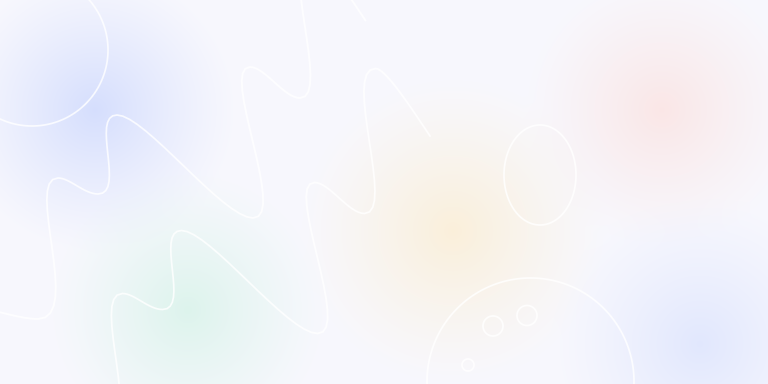
Give the GLSL for this background, as a Shadertoy shader.

```glsl
// Pale backdrop with five soft radial glows, crossed by thin white outlines:
// a wavy ribbon line drawn twice, several circles and one ellipse.
// Layout uses a grid 384 units high (768 wide at 2:1), origin at lower left.

const float GRID_HEIGHT = 384.0;
const float LINE_HALF_WIDTH = 0.85;
const float LINE_OPACITY = 0.8;

const vec3 PAPER  = vec3(0.970, 0.970, 0.992);
const vec3 BLUE   = vec3(0.835, 0.870, 0.992);
const vec3 ROSE   = vec3(0.980, 0.902, 0.902);
const vec3 AMBER  = vec3(0.980, 0.937, 0.855);
const vec3 MINT   = vec3(0.865, 0.953, 0.925);
const vec3 INDIGO = vec3(0.882, 0.906, 0.994);

// Turning points of the wave: position, incoming handle, outgoing handle.
// Every handle is horizontal, so each knot is a crest or a trough.
const int KNOTS = 10;
const vec4 WAVE[KNOTS] = vec4[KNOTS](
    vec4(-40.0,  79.0,  0.0, 22.0),
    vec4( 38.0,  65.0, 22.0, 45.0),
    vec4( 58.0, 206.0, 34.0, 12.0),
    vec4( 98.0, 190.0, 14.0, 28.0),
    vec4(117.0, 269.0, 27.0, 28.0),
    vec4(253.0, 166.0, 30.0, 35.0),
    vec4(250.0, 317.0, 31.0, 15.0),
    vec4(300.0, 286.0, 16.0, 32.0),
    vec4(311.0, 431.0, 34.0, 19.0),
    vec4(420.0, 296.0, 19.0,  0.0));
const int STEPS = 16;

// Blend a radial glow over the base colour.
vec3 addGlow(vec3 base, vec2 p, vec2 center, float radius, vec3 tint) {
    float strength = clamp(1.0 - distance(p, center) / radius, 0.0, 1.0);
    return mix(base, tint, pow(strength, 1.2));
}

float circleLine(vec2 p, vec2 center, float radius) {
    return abs(distance(p, center) - radius);
}

// First-order distance to an ellipse outline.
float ellipseLine(vec2 p, vec2 center, vec2 radii) {
    vec2 q = p - center;
    float level = length(q / radii);
    float slope = length(q / (radii * radii));
    return abs(level - 1.0) * (level + 1e-4) / (slope + 1e-6);
}

float segmentDistance(vec2 p, vec2 a, vec2 b) {
    vec2 ab = b - a;
    float h = clamp(dot(p - a, ab) / dot(ab, ab), 0.0, 1.0);
    return length(p - a - ab * h);
}

// Cubic Bezier between two knots with horizontal handles.
vec2 wavePoint(vec4 a, vec4 b, float t) {
    float s = 1.0 - t;
    float x = s * s * s * a.x + 3.0 * s * s * t * (a.x + a.w)
            + 3.0 * s * t * t * (b.x - b.z) + t * t * t * b.x;
    return vec2(x, mix(a.y, b.y, t * t * (3.0 - 2.0 * t)));
}

// Distance to the whole wave; the last span stops halfway down.
float waveLine(vec2 p) {
    float d = 1e5;
    for (int k = 0; k < KNOTS - 1; k++) {
        float tEnd = k == KNOTS - 2 ? 0.5 : 1.0;
        vec2 from = WAVE[k].xy;
        for (int i = 1; i <= STEPS; i++) {
            float t = tEnd * float(i) / float(STEPS);
            vec2 to = wavePoint(WAVE[k], WAVE[k + 1], t);
            d = min(d, segmentDistance(p, from, to));
            from = to;
        }
    }
    return d;
}

void mainImage(out vec4 fragColor, in vec2 fragCoord) {
    float pixel = GRID_HEIGHT / iResolution.y;
    vec2 p = fragCoord * pixel;

    // Soft glows
    vec3 color = PAPER;
    color = addGlow(color, p, vec2( 95.0, 274.0), 145.0, BLUE);
    color = addGlow(color, p, vec2(662.0, 274.0), 140.0, ROSE);
    color = addGlow(color, p, vec2(453.0, 153.0), 155.0, AMBER);
    color = addGlow(color, p, vec2(188.0,  74.0), 142.0, MINT);
    color = addGlow(color, p, vec2(700.0,  40.0), 150.0, INDIGO);

    // Waves: the second is a shifted copy
    float d = min(waveLine(p), waveLine(p - vec2(64.5, -115.5)));

    // Round outlines
    d = min(d, circleLine(p, vec2( 32.0, 334.0), 76.0));
    d = min(d, circleLine(p, vec2(530.5,   2.5), 103.5));
    d = min(d, circleLine(p, vec2(493.0,  58.0), 10.0));
    d = min(d, circleLine(p, vec2(527.0,  68.5), 10.0));
    d = min(d, circleLine(p, vec2(468.0,  19.0), 6.0));
    d = min(d, ellipseLine(p, vec2(540.0, 209.0), vec2(36.0, 50.0)));

    // Antialiased white stroke
    float coverage = clamp(0.5 + (LINE_HALF_WIDTH - d) / pixel, 0.0, 1.0);
    color = mix(color, vec3(1.0), LINE_OPACITY * coverage);
    fragColor = vec4(color, 1.0);
}
```
